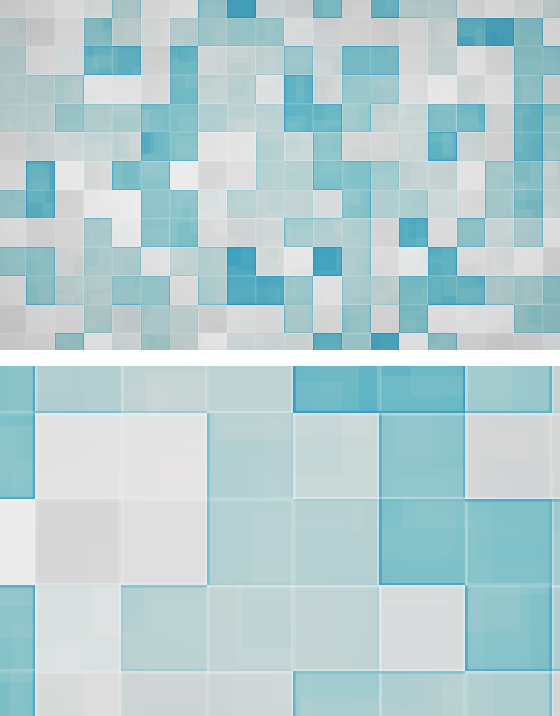
Top, the full canvas; bottom, a detail of the centre.
Reproduce this background procedurally as a Shadertoy shader.

```glsl
// A mosaic of square tiles running from pale grey to deep cyan, about 19.5 by 12.2.
// Hashes choose each tile's tone and faint inner patches; shared edges get a thin
// blue line on the deeper side and a pale line on the lighter side.

float hash(vec2 p) {
    return fract(sin(dot(p, vec2(127.1, 311.7)) + 2.4) * 43758.55);
}

// Tone of a tile: 0 is grey, 1 is deep cyan. Many tiles copy a neighbour.
float tileTone(vec2 id) {
    float pick = hash(id + 37.0);
    vec2 source = id;
    if (pick < 0.27) source.x -= 1.0;
    else if (pick < 0.54) source.y -= 1.0;
    return 0.95 * pow(hash(source), 2.6);
}

vec3 toneColor(float tone) {
    vec3 ramp[6] = vec3[6](
        vec3(0.86, 0.855, 0.855), vec3(0.74, 0.80, 0.80), vec3(0.63, 0.775, 0.785),
        vec3(0.53, 0.745, 0.765), vec3(0.40, 0.70, 0.75), vec3(0.25, 0.62, 0.73));
    float x = clamp(tone, 0.0, 1.0) * 5.0;
    int i = int(min(floor(x), 4.0));
    return mix(ramp[i], ramp[i + 1], x - float(i));
}

// Antialiased step: 1 where d is positive
float cover(float d, float pixel) {
    return clamp(d / pixel + 0.5, 0.0, 1.0);
}

void mainImage(out vec4 fragColor, in vec2 fragCoord) {
    float pixel = 12.2 / iResolution.y;
    vec2 grid = fragCoord * pixel + vec2(0.085, 0.415);
    vec2 id = floor(grid);
    vec2 local = fract(grid);
    float tone = tileTone(id);

    // Faint translucent patches anchored to random corners
    float patched = tone;
    for (int i = 0; i < 3; i++) {
        vec2 seed = id + float(i) * 19.0 + 71.0;
        vec2 corner = step(0.5, vec2(hash(seed), hash(seed + 5.3)));
        vec2 size = 0.25 + 0.75 * vec2(hash(seed + 1.7), hash(seed + 3.1));
        vec2 inside = size - abs(local - corner);
        float mask = cover(min(inside.x, inside.y), pixel);
        float strength = (hash(seed + 8.9) - 0.5) * (0.03 + 0.16 * sqrt(tone));
        patched += mask * strength;
    }

    // Grey tiles differ in brightness
    vec3 color = toneColor(patched);
    float paleness = 1.0 - smoothstep(0.0, 0.25, tone);
    color += paleness * (hash(id + 53.0) - 0.5) * 0.10;

    // Edge lines and soft shade, by tone difference across the nearest edges
    for (int axis = 0; axis < 2; axis++) {
        vec2 dir = axis == 0 ? vec2(1.0, 0.0) : vec2(0.0, 1.0);
        float along = dot(local, dir);
        float side = along < 0.5 ? -1.0 : 1.0;
        float dist = min(along, 1.0 - along);
        float rise = tone - tileTone(id + dir * side);
        float line = cover(0.027 - dist, pixel);
        vec3 edgeBlue = mix(vec3(0.48, 0.78, 0.80), vec3(0.12, 0.53, 0.74), tone);
        color -= vec3(0.05, 0.02, 0.0) * max(rise, 0.0) * exp(-dist * 9.0);
        color = mix(color, edgeBlue, line * 0.8 * smoothstep(0.04, 0.35, rise));
        color = mix(color, vec3(0.91, 0.94, 0.94), line * 0.36 * (1.0 - smoothstep(-0.12, 0.12, rise)));
    }

    // Vignette
    vec2 centered = fragCoord / iResolution.xy * 2.0 - 1.0;
    color *= 1.04 - 0.06 * dot(centered, centered);
    fragColor = vec4(color, 1.0);
}
```
